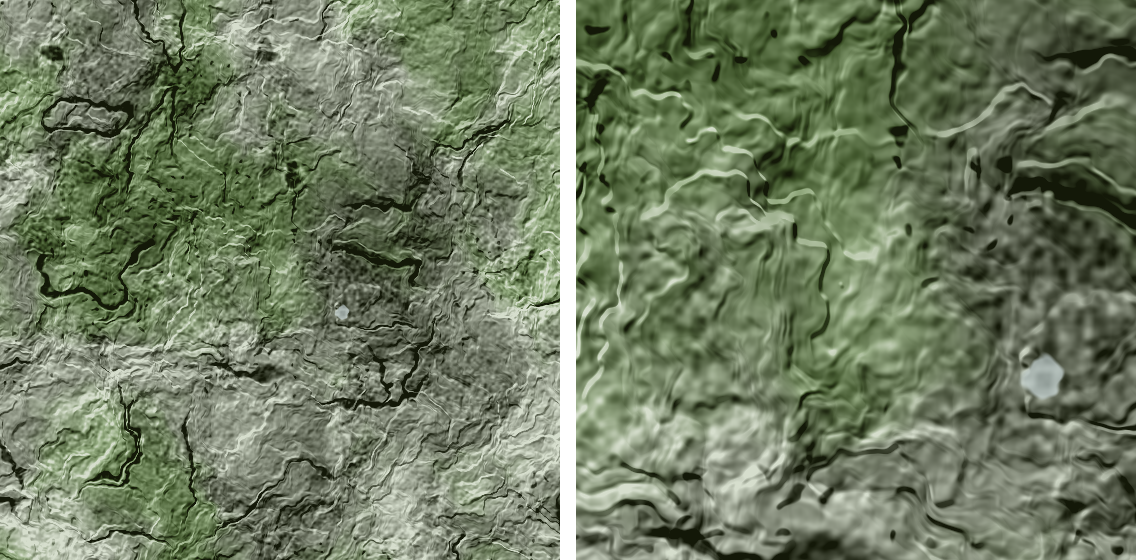
Left: the whole. Right: its middle third, enlarged.
A three.js fragment shader for this texture:

```glsl
varying vec2 vUv;

const vec3 DEEP_SHADE = vec3(0.075, 0.095, 0.03);
const vec3 PALE_BARK = vec3(0.77, 0.80, 0.735);
const vec3 MOSS_TINT = vec3(-0.04, 0.025, -0.08);
const vec3 GREY_TINT = vec3(0.01, 0.012, 0.01);
const vec3 LICHEN = vec3(0.71, 0.76, 0.75);
const vec2 LIGHT_STEP = vec2(-0.0010, 0.0022);

float hash(vec2 p) {
  vec3 q = fract(vec3(p.xyx) * 0.1031);
  q += dot(q, q.yzx + 33.33);
  return fract((q.x + q.y) * q.z);
}

float noise(vec2 p) {
  vec2 cell = floor(p);
  vec2 f = fract(p);
  f = f * f * (3.0 - 2.0 * f);
  float low = mix(hash(cell), hash(cell + vec2(1.0, 0.0)), f.x);
  float high = mix(hash(cell + vec2(0.0, 1.0)), hash(cell + 1.0), f.x);
  return mix(low, high, f.y);
}

// Layered noise; creased = 1 folds each layer into sharp valleys
float layers(vec2 p, int octaves, float gain, float creased) {
  float sum = 0.0;
  float total = 0.0;
  float weight = 0.5;
  for (int i = 0; i < 7; i++) {
    if (i >= octaves) break;
    float n = noise(p);
    sum += weight * mix(n, abs(2.0 * n - 1.0), creased);
    total += weight;
    weight *= gain;
    p = mat2(1.6, 1.2, -1.2, 1.6) * p + 17.3;
  }
  return sum / total;
}

float fbm(vec2 p, int octaves) {
  return layers(p, octaves, 0.5, 0.0);
}

vec2 warp(vec2 p, float scale, float amount) {
  vec2 shift = vec2(fbm(p * scale + 41.0, 3), fbm(p * scale + 83.0, 3));
  return p + amount * (shift - 0.5);
}

vec2 barkFlow(vec2 p) {
  return warp(warp(p, 38.0, 0.028), 7.0, 0.13);
}

// Thin broken fissures of even width, with a soft shadow around them
float fissure(vec2 p, vec2 scale, float width, float seed) {
  vec2 e = vec2(0.002, 0.0);
  float n = noise(p * scale + seed);
  float nx = noise((p + e.xy) * scale + seed) - n;
  float ny = noise((p + e.yx) * scale + seed) - n;
  float d = abs(n - 0.5) / max(length(vec2(nx, ny)) / e.x, 1.5);
  float mask = smoothstep(0.48, 0.75, noise(p * 9.0 + seed * 1.7));
  float core = 1.0 - smoothstep(0.3, 1.0, d / (width * (0.3 + mask)));
  return mask * (0.8 * core + 0.3 * exp(-d / 0.009));
}

float cracks(vec2 p) {
  float upright = fissure(p, vec2(10.0, 3.5), 0.0045, 12.0);
  float slanted = fissure(p, vec2(6.0, 10.0), 0.005, 57.0);
  return max(upright, slanted);
}

// Ragged flakes with steep lips
float terrace(float level, float steps) {
  float t = level * steps;
  return (floor(t) + smoothstep(0.82, 1.0, fract(t))) / steps;
}

float relief(vec2 p) {
  vec2 q = barkFlow(p);
  float flakes = terrace(fbm(q * vec2(7.0, 6.0) + 5.0, 4), 7.0);
  float rough = layers(q * vec2(15.0, 11.0) + 29.0, 5, 0.56, 0.0);
  float creases = layers(q * vec2(13.0, 10.0) + 61.0, 4, 0.5, 1.0);
  float grain = noise(p * 150.0) * 0.022;
  return flakes * 0.38 + rough * 0.33 + creases * 0.16 + grain - cracks(q) * 0.05;
}

// Signed distance to sparse round spots, one per chosen cell
float spots(vec2 p, float count, float radius, float chance, float seed) {
  vec2 cell = floor(p * count);
  vec2 center = 0.3 + 0.4 * vec2(hash(cell + seed), hash(cell + seed + 9.0));
  float d = length(fract(p * count) - center) / count - radius;
  return hash(cell + seed + 21.0) < chance ? d : 1.0;
}

float cover(float d, float edge) {
  return 1.0 - smoothstep(-edge, edge, d);
}

void main() {
  vec2 p = vUv;
  vec2 q = barkFlow(p);
  vec2 ragged = warp(p, 45.0, 0.03);

  // Light from above catches the upper lips
  float slope = relief(p) - relief(p + LIGHT_STEP);
  float lit = clamp(slope * 17.0, -0.48, 0.4);

  // Broad weathering, moss and crusty patches
  float broad = fbm(q * vec2(4.0, 3.2) + 71.0, 4) - 0.5;
  float moss = smoothstep(0.35, 0.68, fbm(q * 6.0 + 103.0, 5));
  float crust = smoothstep(0.46, 0.66, fbm(q * 10.0 + 139.0, 4));
  float mottle = fbm(q * vec2(26.0, 20.0) + 7.0, 4) - 0.5;
  float speckle = noise(p * 135.0 + 3.0) + noise(p * 210.0 + 8.0) - 1.0;

  float tone = 0.67 + 0.9 * broad + lit + 0.5 * mottle;
  tone += speckle * mix(0.1, 0.36, crust) - 0.08 * crust - 0.1 * moss;
  tone -= 0.6 * cracks(q);

  // Knots and clustered pits
  float knot = spots(ragged, 5.0, 0.017, 0.12, 31.0);
  tone += 0.25 * cover(abs(knot - 0.006) - 0.003, 0.003);
  tone -= 0.4 * cover(knot, 0.004);
  float pits = cover(spots(ragged, 50.0, 0.0035, 0.3, 67.0), 0.0015);
  tone -= 0.5 * pits * smoothstep(0.62, 0.72, noise(p * 9.0 + 19.0));

  tone = clamp(tone, 0.0, 1.1);
  vec3 color = mix(DEEP_SHADE, PALE_BARK, tone);
  float midtone = clamp(4.0 * tone * (1.1 - tone), 0.0, 1.0);
  color += midtone * mix(GREY_TINT, MOSS_TINT, moss);

  // Rare pale lichen flakes
  float lichen = cover(spots(ragged, 6.0, 0.011, 0.09, 211.0), 0.002);
  color = mix(color, LICHEN + 0.12 * speckle, lichen * 0.85);
  gl_FragColor = vec4(color, 1.0);
}
```
